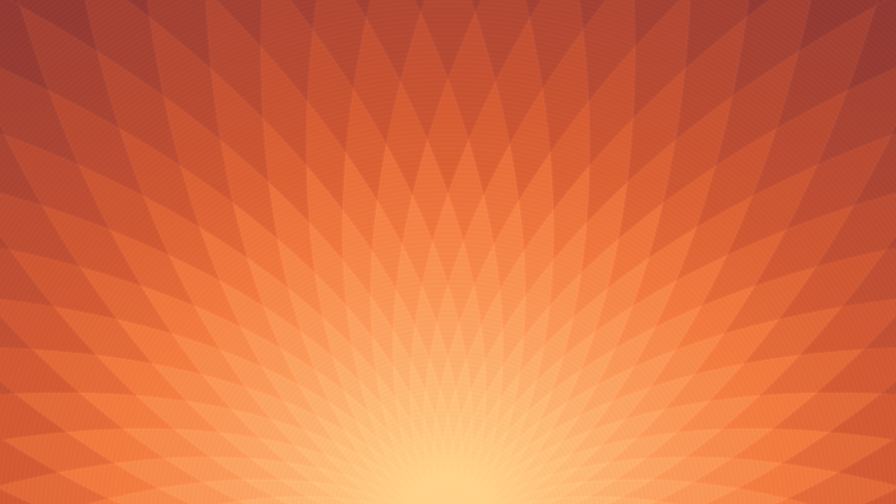
Reproduce this background procedurally as a WebGL 1 fragment shader.

```glsl
precision highp float;

uniform vec2 u_resolution;

#define RAY_COUNT 60.0
#define RAY_ORIGIN vec2(0.0, -0.06)
#define TWIST 0.48
#define CORE_RADIUS 0.25
#define CROSSING_RADIUS 1.153
#define CELL_FLATNESS 0.75
#define RIM_WIDTH 0.004
#define RIM_LIGHT 0.025
#define GLOW_SQUASH 0.85
#define GLOW_BAND 0.17
#define RIPPLE_COUNT 110.0
#define RIPPLE_LIGHT 0.006

const float TAU = 6.28318;

// Sawtooth whose falling edge is softened over the given width
float softSaw(float x, float width) {
  float f = fract(x);
  return f * (1.0 - smoothstep(1.0 - width, 1.0, f));
}

// Hairline of light along each falling edge
float rim(float x, float width) {
  float f = fract(x);
  return 1.0 - smoothstep(0.0, width, min(f, 1.0 - f));
}

// Warm ramp from the pale core to the dark red corners
vec3 sunsetRamp(float t) {
  vec3 color = vec3(1.00, 0.82, 0.54);
  color = mix(color, vec3(0.99, 0.72, 0.46), clamp(t, 0.0, 1.0));
  color = mix(color, vec3(0.98, 0.60, 0.35), clamp(t - 1.0, 0.0, 1.0));
  color = mix(color, vec3(0.95, 0.48, 0.25), clamp(t - 2.0, 0.0, 1.0));
  color = mix(color, vec3(0.84, 0.36, 0.20), clamp(t - 3.0, 0.0, 1.0));
  color = mix(color, vec3(0.74, 0.30, 0.20), clamp(t - 4.0, 0.0, 1.0));
  color = mix(color, vec3(0.65, 0.26, 0.20), clamp(t - 5.0, 0.0, 1.0));
  return mix(color, vec3(0.57, 0.22, 0.20), clamp(t - 6.0, 0.0, 1.0));
}

void main() {
  float pixel = 1.0 / u_resolution.y;
  vec2 p = (gl_FragCoord.xy - vec2(0.5 * u_resolution.x, 0.0)) * pixel;

  // Two mirrored families of spiral rays
  vec2 q = p - RAY_ORIGIN;
  float radius = length(q);
  float angle = atan(q.x, q.y);
  float spiral = TWIST * log((radius + CORE_RADIUS) / CROSSING_RADIUS);
  float raysPerRadian = RAY_COUNT / TAU;
  float left = (spiral - angle) * raysPerRadian;
  float right = (spiral + angle) * raysPerRadian;
  float raysPerUnit = raysPerRadian / radius;
  float edge = min(pixel * raysPerUnit, 0.5);
  float line = min(max(RIM_WIDTH, pixel) * raysPerUnit, 0.5);

  // Each diamond holds a nearly even tone, stepping darker outwards
  float cell = softSaw(left, edge) + softSaw(right, edge) - 1.0;
  float ringDepth = 0.5 * (radius + CORE_RADIUS) / (TWIST * raysPerRadian);
  float visible = smoothstep(0.04, 0.28, radius);
  float glow = length(p * vec2(GLOW_SQUASH, 1.0));
  glow -= CELL_FLATNESS * visible * ringDepth * cell;
  vec3 color = sunsetRamp(glow / GLOW_BAND - 0.35);

  // Light rims and fine concentric ripples
  float rims = rim(left, line) + rim(right, line);
  color += RIM_LIGHT * visible * rims * vec3(1.0, 0.9, 0.7);
  color += RIPPLE_LIGHT * visible * sin(TAU * RIPPLE_COUNT * radius);

  gl_FragColor = vec4(clamp(color, 0.0, 1.0), 1.0);
}
```
